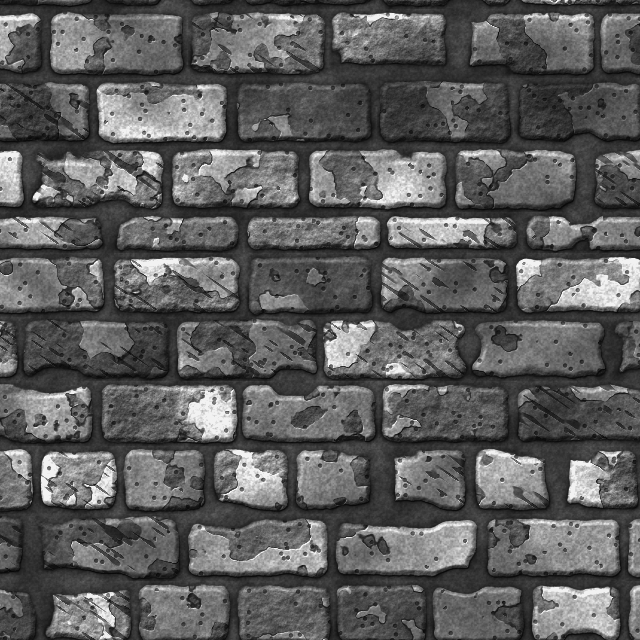
This texture is drawn by a Shadertoy shader. Its source:

```glsl
// Weathered brick wall in grey: uneven courses of rounded bricks with peeling paint.
// Each course has its own height, brick pitch and start; a height field built from
// a rounded box, layered noise and cellular flakes is lit from the upper left.

const int ROWS = 11;
// Courses measured from the top edge down, in canvas units.
const float ROW_TOP[12] = float[12](-.088, .014, .122, .228, .332, .396, .495, .596, .697, .803, .908, 1.012);
const float PITCH[11] = float[11](.216, .217, .215, .216, .219, .214, .230, .215, .136, .231, .152);
const float START[11] = float[11](.160, .070, .154, .051, .165, .163, .039, .160, .055, .051, .061);

const float JOINT_JITTER = .09;   // sideways shift of joints, in brick lengths
const float MORTAR_HALF = .0058;  // half width of the joints
const float CORNER = .015;        // corner radius
const float BRICK_RISE = .007;    // how far bricks stand out
const float FLAKE_RISE = .0010;   // thickness of the paint
const float GRAIN = .24;
const float RELIEF = .62;
const float MORTAR_TONE = .23;
const vec2 TO_LIGHT = vec2(-.45, -.89);
const float LIGHT_STEP = .0016;

float hash(vec2 p) {
    vec3 q = fract(p.xyx * vec3(.1031, .1030, .0973));
    q += dot(q, q.yzx + 33.33);
    return fract((q.x + q.y) * q.z);
}

float noise(vec2 p) {
    vec2 i = floor(p), f = fract(p);
    f = f * f * (3. - 2. * f);
    return mix(mix(hash(i), hash(i + vec2(1, 0)), f.x),
               mix(hash(i + vec2(0, 1)), hash(i + vec2(1, 1)), f.x), f.y);
}

float fbm(vec2 p) {
    float sum = 0., amp = .5;
    for (int i = 0; i < 5; i++) {
        sum += amp * noise(p);
        p = mat2(1.6, 1.2, -1.2, 1.6) * p + 17.3;
        amp *= .5;
    }
    return sum / .969;
}

// Cellular noise: distance to the nearest point and that point's random id.
vec2 cells(vec2 p) {
    vec2 base = floor(p), nearest = vec2(9., 0.);
    for (int y = -1; y <= 1; y++)
    for (int x = -1; x <= 1; x++) {
        vec2 c = base + vec2(x, y);
        float d = length(c + vec2(hash(c), hash(c + 57.)) - p);
        if (d < nearest.x) nearest = vec2(d, hash(c + 113.));
    }
    return nearest;
}

float joint(float k, float row) {
    return k + JOINT_JITTER * (hash(vec2(k + 40., row * 7. + 3.)) - .5);
}

// Signed distance to the brick around p; id is unique to that brick.
float brickDistance(vec2 p, out vec2 id, out vec2 local) {
    int r = 0;
    for (int i = 1; i < ROWS; i++) if (p.y > ROW_TOP[i]) r = i;
    float row = float(r), u = (p.x - START[r]) / PITCH[r], k = floor(u);
    if (u < joint(k, row)) k -= 1.;
    else if (u > joint(k + 1., row)) k += 1.;
    id = vec2(k + 20., row * 5. + 11.);

    vec2 lo = vec2(START[r] + PITCH[r] * joint(k, row), ROW_TOP[r]);
    vec2 hi = vec2(START[r] + PITCH[r] * joint(k + 1., row), ROW_TOP[r + 1]);
    vec2 halfSize = .5 * (hi - lo) - MORTAR_HALF - .003 * vec2(hash(id + 5.), hash(id + 9.));
    local = p - .5 * (lo + hi);
    local.y += local.x * .03 * (hash(id + 13.) - .5);
    vec2 q = abs(local) - halfSize + CORNER;
    float d = length(max(q, 0.)) + min(max(q.x, q.y), 0.) - CORNER;
    // Wobbly outline and a few broken edges.
    return d + .009 * (fbm(p * 38.) - .5) + .014 * smoothstep(.68, .9, noise(p * 11. + 4.));
}

// Height of the wall at p; tone receives its unlit grey.
float surface(vec2 p, out float tone) {
    vec2 id, local;
    float d = brickDistance(p, id, local);
    float rough = fbm(p * 70.);

    // Mortar, with a shadow hugging the underside of the brick.
    float shadow = exp(-max(d, 0.) / .0045) * mix(.4, .85, smoothstep(-.01, .02, local.y));
    float mortar = MORTAR_TONE * (.55 + .9 * fbm(p * 24.)) * (1. - shadow);

    // Paint flakes with scalloped edges over a darker core.
    vec2 seed = id * 3.7;
    vec2 warped = p + .016 * vec2(fbm(p * 30.), fbm(p * 30. + 8.));
    float field = fbm(p * 12. + seed) + .26 * (cells(warped * 25. + seed).x - .45);
    float edge = field - mix(.34, .60, hash(id + 21.));
    float paint = smoothstep(-.012, .012, edge);
    float crack = smoothstep(.020, .004, abs(edge + .012)) * smoothstep(.35, .6, noise(p * 40.));

    // Pits on every brick, slanting scratches on some.
    vec2 pitCell = cells(p * 78.);
    float pits = smoothstep(.34, .18, pitCell.x) * step(.83, pitCell.y);
    vec2 along = mat2(.82, -.57, .57, .82) * p;
    float scratch = smoothstep(.74, .84, noise(along * vec2(34., 170.) + seed)) * step(.62, hash(id + 31.));
    float wear = max(pits, scratch);

    float brick = mix(.32, .70, hash(id + 2.)) * (.38 + 1.24 * fbm(p * 9. + seed));
    brick *= mix(.55 + .35 * rough, 1.2, paint) * (1. - .5 * crack) * (1. - .5 * wear);
    brick *= mix(.6, 1., smoothstep(.001, -.008, d));

    float body = smoothstep(.002, -.009, d), inside = smoothstep(.0012, -.0012, d);
    tone = mix(mortar, brick, inside);
    float coarse = mix(.0035, .011, hash(id + 17.)) * mix(1., .3, paint);
    float detail = FLAKE_RISE * (paint - wear) + coarse * (rough - .5);
    return BRICK_RISE * body + mix(.003 * (rough - .5), detail, inside);
}

void mainImage(out vec4 fragColor, in vec2 fragCoord) {
    vec2 p = fragCoord / iResolution.xy;
    p.y = 1. - p.y;
    float tone, unused;
    float height = surface(p, tone);
    float slope = (height - surface(p + TO_LIGHT * LIGHT_STEP, unused)) / LIGHT_STEP;
    float grey = tone * (1. + RELIEF * clamp(slope, -1.1, 1.1));
    grey *= 1. + GRAIN * (noise(p * 430.) + noise(p * 260. + 9.) - 1.);
    fragColor = vec4(vec3(clamp(grey + .015, .03, .95)), 1.);
}
```
